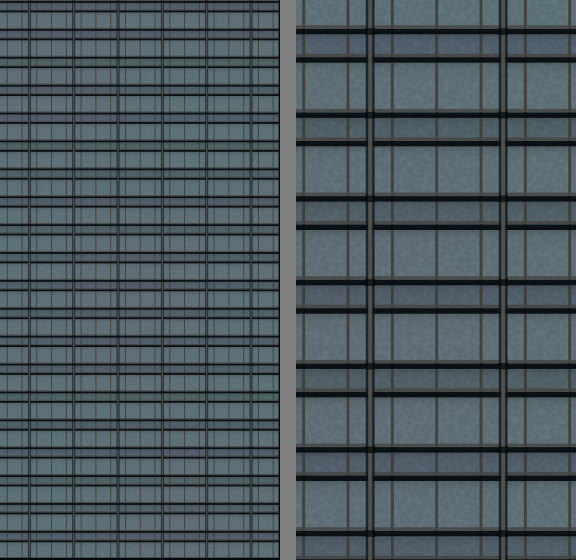
Left, the full canvas; right, a detail of the centre.
Write a Shadertoy shader that draws this texture.

```glsl
// Box-filtered coverage of a line of given width, px being one pixel's size
float line(float x, float center, float width, float px) {
    float d = abs(x - center);
    return clamp((width * 0.5 + px * 0.5 - d) / px, 0.0, min(1.0, width / px));
}

// Line that wraps around the edges of a unit cell
float wrapLine(float x, float center, float width, float px) {
    return line(fract(x - center + 0.5), 0.5, width, px);
}

vec2 hash2(vec2 p) {
    vec3 q = fract(p.xyx * vec3(0.1031, 0.103, 0.0973));
    q += dot(q, q.yzx + 33.33);
    return fract((q.xx + q.yz) * q.zy);
}

// Cellular noise: distance to the nearest scattered point
float cellular(vec2 p) {
    vec2 id = floor(p), f = fract(p);
    float nearest = 2.0;
    for (int j = -1; j <= 1; j++) {
        for (int i = -1; i <= 1; i++) {
            vec2 cell = vec2(i, j);
            nearest = min(nearest, length(cell + hash2(id + cell) - f));
        }
    }
    return nearest;
}

void mainImage(out vec4 fragColor, in vec2 fragCoord) {
    vec2 uv = fragCoord / iResolution.xy;
    vec2 repeats = vec2(6.316, 20.08);
    vec2 px = repeats / iResolution.xy;

    // Bay coordinates: x to the right, y downward from each floor line
    vec2 grid = vec2(uv.x, 1.0 - uv.y) * repeats - vec2(0.663, 0.07);
    vec2 bay = fract(grid);
    float row = floor(grid.y);

    const vec3 glass = vec3(0.37, 0.44, 0.47);
    const vec3 spandrel = vec3(0.32, 0.385, 0.42);
    const vec3 bronze = vec3(0.27, 0.265, 0.25);
    const vec3 black = vec3(0.02, 0.04, 0.05);

    // Tall glass pane and the darker, bluer strip above it
    float strip = line(bay.y, 0.17, 0.34, px.y);
    vec3 color = mix(glass, spandrel, strip);
    float tint = sin(row * 2.1) + 0.6 * sin(row * 4.7 + 1.3);
    color += vec3(0.004, -0.006, 0.012) * tint * strip;

    // Broad drift and fine grain
    float drift = sin(uv.x * 7.0 + uv.y * 4.0) + sin(uv.y * 13.0 - uv.x * 3.0);
    color += vec3(-0.003, 0.003, 0.001) * drift;
    color *= 1.0 + 0.11 * (cellular(uv * vec2(160.0, 320.0)) - 0.45);

    // Soft shadow under both horizontal rails
    float below = min(bay.y, bay.y < 0.34 ? 1.0 : bay.y - 0.34);
    color *= 1.0 - 0.28 * exp(-below * 16.0);

    // Three slim mullions per bay
    for (int i = 0; i < 3; i++) {
        float slim = line(bay.x, (float(i) + 0.5) / 3.0, 0.022, px.x);
        color = mix(color, bronze * 0.85, slim * 0.85);
    }

    // Horizontal rails: bronze lip over a black recess
    for (int i = 0; i < 2; i++) {
        float y = 0.34 * float(i);
        color = mix(color, bronze, 0.8 * wrapLine(bay.y, y - 0.055, 0.04, px.y));
        color = mix(color, black, 0.92 * wrapLine(bay.y, y, 0.065, px.y));
    }

    // Main mullion: dark flanks, lighter bronze face, dark joints
    color = mix(color, black * 2.0, 0.8 * wrapLine(bay.x, 0.0, 0.066, px.x));
    color = mix(color, bronze * 1.25, 0.9 * wrapLine(bay.x, 0.0, 0.03, px.x));
    float joint = wrapLine(bay.x, 0.0, 0.075, px.x) * wrapLine(bay.y, 0.0, 0.08, px.y);
    color = mix(color, black, 0.75 * joint);

    // Dark border at the right and the bottom
    vec2 border = 0.5 + (vec2(uv.x - 0.995, 0.004 - uv.y)) * iResolution.xy;
    color = mix(color, black, clamp(max(border.x, border.y), 0.0, 1.0));
    fragColor = vec4(color, 1.0);
}
```
